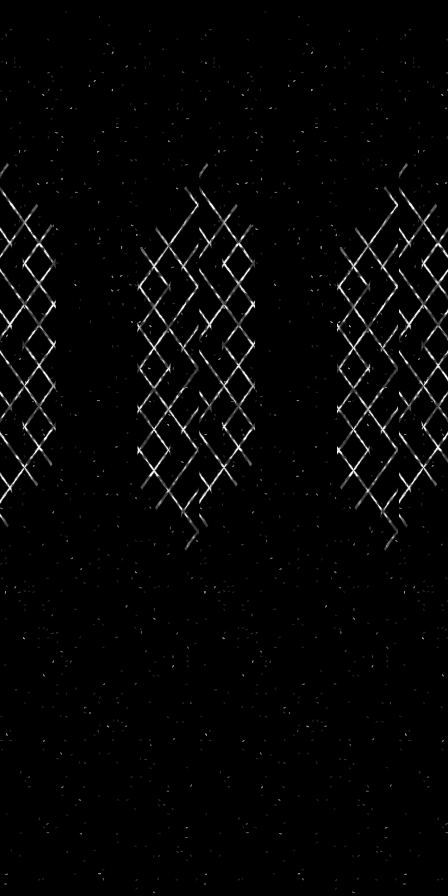
Write a WebGL 2 fragment shader that draws this pattern.

```glsl
#version 300 es
precision highp float;
// Repeating columns of worn wire lattice, split along a seam, on dusty black.

#define REPEATS 2.2456            // tiles across the canvas
#define AXIS -0.016               // motif axis of the first tile
#define SEAM 0.013                // split between halves, right of the axis
#define SLIP 0.117                // drop of the left half
#define LATTICE_TOP 1.3205        // height of the lattice origin, from the top
#define STEP vec2(0.0731, 0.1023) // quarter diamond
#define WIRE 0.0078               // half width of a wire
#define CORE 0.0026               // half width of its bright core
#define DUST_CELLS 43.0           // dust cells per tile
#define DUST_DENSITY 0.075

uniform vec2 u_resolution;
out vec4 outColor;

float hash(vec2 p) {
  return fract(sin(dot(p, vec2(127.1, 311.7))) * 43758.5453);
}

float noise(vec2 p) {
  vec2 i = floor(p), f = fract(p);
  f = f * f * (3.0 - 2.0 * f);
  return mix(mix(hash(i), hash(i + vec2(1, 0)), f.x),
             mix(hash(i + vec2(0, 1)), hash(i + vec2(1, 1)), f.x), f.y);
}

// Distance to parallel diagonals repeating every four lattice steps
float diagonals(float t) {
  float perpendicular = STEP.x * STEP.y / length(STEP);
  return abs(mod(t + 2.0, 4.0) - 2.0) * perpendicular;
}

// Long zigzags, nested outer zigzags and short ticks beside the seam
float latticeDistance(vec2 g) {
  float fall = g.y - g.x, rise = g.y + g.x;
  float longWires = min(diagonals(fall), diagonals(rise));
  float nested = min(diagonals(fall + 2.0), diagonals(rise + 2.0));
  nested = max(nested, (1.95 - g.x) * STEP.x);
  float ticks = max(diagonals(fall + 2.0), (g.x - 1.05) * STEP.x);
  return min(longWires, min(nested, ticks));
}

float lattice(vec2 p, float pixel) {
  // Mirror the halves, lowering the left one
  float left = step(p.x, SEAM);
  vec2 folded = vec2(mix(p.x, -p.x, left) + 0.1 * STEP.x,
                     p.y - LATTICE_TOP - SLIP * left);
  vec2 g = folded / STEP;

  // Hexagonal outline with pointed ends
  float endRoom = 9.75 - g.x - abs(g.y - 4.0);
  float edge = pixel / STEP.x;
  float inside = smoothstep(-edge, edge, endRoom)
               * (1.0 - smoothstep(4.1, 4.1 + edge, g.x))
               * smoothstep(0.0, pixel, abs(p.x - SEAM));

  // Ragged grey wire with a broken light core
  float d = latticeDistance(g) + 0.004 * (noise(p * 75.0) - 0.5);
  float wear = noise(p * 48.0 + 17.0);
  float body = 1.0 - smoothstep(WIRE - pixel, WIRE + 0.4 * pixel, d);
  float core = 1.0 - smoothstep(CORE - 0.3 * pixel, CORE + 0.6 * pixel, d);
  core *= smoothstep(0.25, 0.7, wear) * smoothstep(0.2, 1.2, endRoom);
  return inside * (body * mix(0.2, 0.46, wear) + 0.55 * core);
}

float dust(vec2 p, float pixel) {
  vec2 q = vec2(p.x + 0.5, p.y) * DUST_CELLS;
  vec2 cell = floor(q);
  float seed = hash(cell + 3.7);

  // Two denser clusters below the lattice, cleaner air at the top
  vec2 toCluster = vec2(p.x - 0.17, abs(p.y - 3.22) - 0.26);
  float density = DUST_DENSITY * smoothstep(0.0, 0.4, p.y)
                + 0.3 * exp(-dot(toCluster, toCluster) * 700.0);

  // Short tilted fleck kept within its cell
  vec2 center = 0.3 + 0.4 * vec2(hash(cell + 11.3), hash(cell + 29.1));
  float angle = 6.2832 * hash(cell + 41.9);
  vec2 along = vec2(cos(angle), sin(angle));
  vec2 r = q - cell - center;
  r -= along * clamp(dot(r, along), -0.14, 0.14);
  float soft = 0.5 * pixel * DUST_CELLS;
  float fleck = 1.0 - smoothstep(0.12 - 0.5 * soft, 0.12 + soft, length(r));
  float glow = 0.1 + 0.5 * pow(hash(cell + 53.3), 4.0);
  return step(seed, density) * fleck * glow;
}

void main() {
  float pixel = REPEATS / u_resolution.x;
  vec2 p = vec2(gl_FragCoord.x, u_resolution.y - gl_FragCoord.y) * pixel;
  p.x = fract(p.x - AXIS + 0.5) - 0.5;
  float light = max(lattice(p, pixel), dust(p, pixel));
  outColor = vec4(vec3(min(light, 1.0)), 1.0);
}
```
